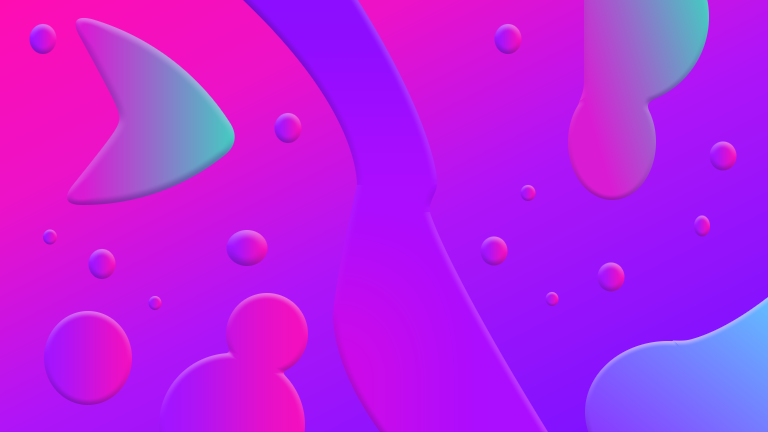
This background is drawn by a WebGL 1 fragment shader. Its source:

```glsl
precision highp float;
uniform vec2 u_resolution;

// Canvas space: 4.32 units high, y pointing down
const float HEIGHT = 4.32;
const float STEP = 0.005;

float smin(float a, float b, float k) {
  float h = max(k - abs(a - b), 0.0) / k;
  return min(a, b) - 0.25 * k * h * h;
}

float smax(float a, float b, float k) {
  return -smin(-a, -b, k);
}

float ellipse(vec2 p, vec2 center, vec2 radius) {
  return (length((p - center) / radius) - 1.0) * min(radius.x, radius.y);
}

// Flowing band between two curved sides
float ribbon(vec2 p) {
  float y = p.y;
  float left = 3.57 - 1.14 * pow(max(1.0 - y / 1.85, 0.0), 1.7);
  if (y > 1.85) {
    left = 3.33 + 0.24 * pow(max(3.15 - y, 0.0) / 1.3, 1.26)
         + 0.47 * pow(max(y - 3.15, 0.0) / 1.17, 1.8);
  }
  float right = 4.37 - 0.79 * pow(max(1.0 - y / 1.8, 0.0), 1.42)
              - 0.07 * smoothstep(1.84, 2.08, y)
              + 1.18 * pow(max(y - 2.12, 0.0) / 2.2, 1.15);
  return max(left - p.x, p.x - right);
}

// Two large arcs closed by a notched left side
float boomerang(vec2 p) {
  float v = p.y - 1.2;
  float notch = 1.26 - 0.68 * sqrt(v * v + 0.01) - 0.13 * v;
  float arcs = smax(length(p - vec2(0.22, 2.56)) - 2.47,
                    length(p - vec2(0.835, -0.2)) - 2.25, 0.2);
  return smax(arcs, (notch - p.x) * 0.83, 0.2);
}

float hangingBlob(vec2 p) {
  float top = max(length(p - vec2(6.2, 0.17)) - 0.89, 5.84 - p.x);
  return smin(top, ellipse(p, vec2(6.12, 1.42), vec2(0.44, 0.58)), 0.1);
}

float wave(vec2 p) {
  float crest = 3.42 - 0.45 * pow(max(p.x - 6.75, 0.0) / 0.93, 1.6);
  float slope = max(crest - p.y, 6.75 - p.x);
  return smin(ellipse(p, vec2(6.68, 4.12), vec2(0.83, 0.71)), slope, 0.04);
}

float twinBlob(vec2 p) {
  return smin(ellipse(p, vec2(2.67, 3.34), vec2(0.41)),
              ellipse(p, vec2(2.32, 4.25), vec2(0.73, 0.72)), 0.05);
}

float shape(int id, vec2 p) {
  if (id == 0) return ribbon(p);
  if (id == 1) return boomerang(p);
  if (id == 2) return hangingBlob(p);
  if (id == 3) return wave(p);
  if (id == 4) return twinBlob(p);
  return ellipse(p, vec2(0.88, 3.58), vec2(0.44, 0.47));
}

// Bevelled fill lit from above
vec3 bevel(vec3 under, vec3 fill, float d, vec2 normal, float width, float shine) {
  float rim = smoothstep(-width, 0.0, d);
  float light = -normal.y + 0.1 * normal.x;
  fill = mix(fill, vec3(0.95, 0.8, 1.0), shine * rim * max(light, 0.0));
  fill = mix(fill, vec3(0.3, 0.05, 0.5), 0.45 * rim * max(-light, 0.0));
  return mix(under, fill, clamp(0.5 - d * u_resolution.y / HEIGHT, 0.0, 1.0));
}

vec3 paint(vec3 under, vec3 fill, int id, vec2 p, float width, float shine) {
  float d = shape(id, p);
  vec2 slope = vec2(shape(id, p + vec2(STEP, 0.0)), shape(id, p + vec2(0.0, STEP))) - d;
  float steep = max(length(slope), 0.0001);
  return bevel(under, fill, d * STEP / steep, slope / steep, width, shine);
}

void main() {
  vec2 p = vec2(gl_FragCoord.x, u_resolution.y - gl_FragCoord.y) * HEIGHT / u_resolution.y;
  vec3 violet = vec3(0.64, 0.08, 1.0);
  vec3 pink = vec3(0.95, 0.06, 0.75);
  vec3 orchid = vec3(0.85, 0.11, 0.83);
  vec3 teal = vec3(0.28, 0.78, 0.76);

  // Diagonal backdrop
  float t = 0.5 * p.x + p.y;
  vec3 col = mix(vec3(1.0, 0.05, 0.7), vec3(0.93, 0.07, 0.78), clamp(t / 2.0, 0.0, 1.0));
  col = mix(col, vec3(0.69, 0.08, 0.97), clamp((t - 2.0) / 2.3, 0.0, 1.0));
  col = mix(col, vec3(0.5, 0.07, 1.0), clamp((t - 4.3) / 3.0, 0.0, 1.0));

  // Large shapes
  vec3 band = mix(vec3(0.55, 0.05, 1.0), vec3(0.67, 0.05, 1.0), smoothstep(0.0, 2.0, p.y));
  float glow = smoothstep(1.8, 3.8, p.y) * (1.0 - smoothstep(3.4, 5.0, p.x));
  band = mix(band, vec3(0.8, 0.04, 0.91), glow);
  col = paint(col, band, 0, p, 0.08, 0.4);
  col = paint(col, mix(orchid, teal, clamp((p.x - 0.85) / 1.45, 0.0, 1.0)), 1, p, 0.09, 0.45);
  float hang = clamp((p.x - 5.7) / 1.5 - 0.2 * p.y + 0.1, 0.0, 1.0);
  col = paint(col, mix(orchid, teal, hang), 2, p, 0.06, 0.4);
  float sky = clamp(0.28 * (p.x - 5.9) + 0.35 * (HEIGHT - p.y), 0.0, 1.0);
  col = paint(col, mix(vec3(0.54, 0.22, 1.0), vec3(0.38, 0.76, 1.0), sky), 3, p, 0.06, 0.6);
  col = paint(col, mix(violet, pink, smoothstep(1.6, 3.05, p.x)), 4, p, 0.07, 0.5);
  col = paint(col, mix(violet, pink, smoothstep(0.4, 1.4, p.x)), 5, p, 0.07, 0.5);

  // Droplets: center, then radii
  vec4 drops[13];
  drops[0] = vec4(0.43, 0.39, 0.135, 0.15);
  drops[1] = vec4(2.88, 1.28, 0.135, 0.15);
  drops[2] = vec4(5.08, 0.39, 0.135, 0.15);
  drops[3] = vec4(1.02, 2.64, 0.135, 0.15);
  drops[4] = vec4(2.47, 2.48, 0.205, 0.18);
  drops[5] = vec4(0.5, 2.37, 0.07, 0.075);
  drops[6] = vec4(1.55, 3.03, 0.065, 0.07);
  drops[7] = vec4(5.28, 1.93, 0.075, 0.08);
  drops[8] = vec4(4.94, 2.51, 0.135, 0.145);
  drops[9] = vec4(7.23, 1.56, 0.135, 0.145);
  drops[10] = vec4(7.02, 2.26, 0.08, 0.105);
  drops[11] = vec4(6.11, 2.77, 0.135, 0.145);
  drops[12] = vec4(5.52, 2.99, 0.065, 0.07);
  for (int i = 0; i < 13; i++) {
    vec2 q = (p - drops[i].xy) / drops[i].zw;
    vec3 fill = mix(violet, pink, smoothstep(-0.8, 1.0, q.x));
    float d = ellipse(p, drops[i].xy, drops[i].zw);
    col = bevel(col, fill, d, q / max(length(q), 0.01), 0.5 * drops[i].z, 0.5);
  }
  gl_FragColor = vec4(col, 1.0);
}
```
